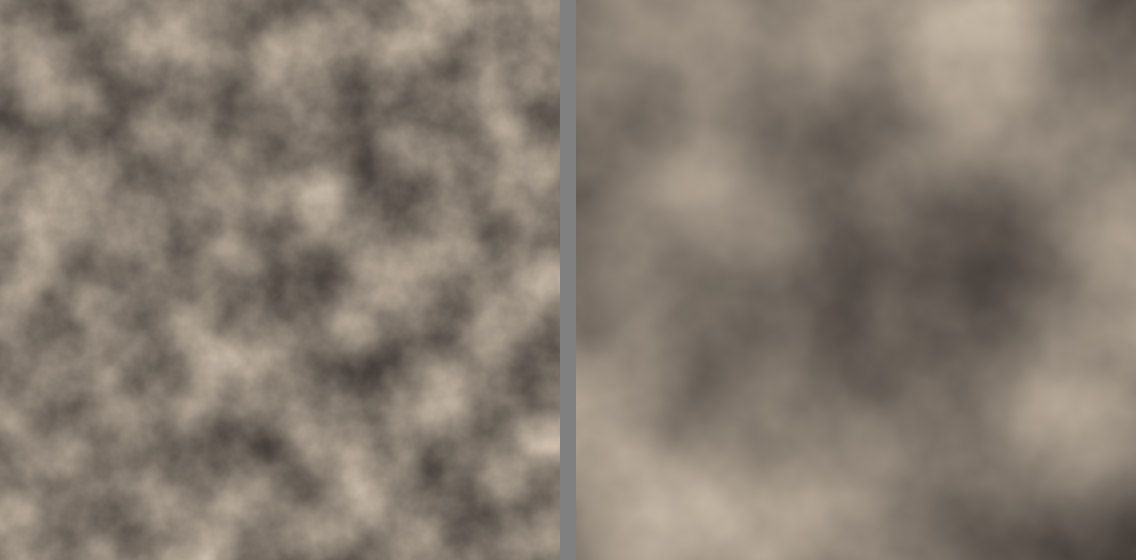
Left, the full canvas; right, a detail of the centre.
Give the GLSL for this texture, as a Shadertoy shader.

```glsl
// Soft mottled stone: cloudy blobs in warm grey, from dark umber to pale sand.
// Five octaves of gradient noise are summed, each twice as fine and weaker
// than the last, and the sum blends between two tones.

const float BLOBS_ACROSS = 7.0;
const int OCTAVES = 5;
const float OCTAVE_GAIN = 0.45;
const float CONTRAST = 0.95;
const vec3 DARK_UMBER = vec3(0.18, 0.16, 0.15);
const vec3 PALE_SAND = vec3(0.855, 0.795, 0.715);

// Integer hash of a lattice cell, from 0 to 1
float hashCell(ivec2 cell, uint seed) {
    uint h = uint(cell.x) * 1597334677u ^ uint(cell.y) * 3812015801u;
    h ^= seed * 2654435769u;
    h = (h ^ (h >> 16)) * 2146121005u;
    h = (h ^ (h >> 15)) * 2221713035u;
    h ^= h >> 16;
    return float(h >> 8) / 16777215.0;
}

// Slope of a lattice point in a random direction, at an offset from it
float cornerRamp(ivec2 cell, vec2 offset, uint seed) {
    float angle = 6.28319 * hashCell(cell, seed);
    return dot(vec2(cos(angle), sin(angle)), offset);
}

// Random ramps blended between lattice points, centred on zero
float gradientNoise(vec2 p, uint seed) {
    ivec2 cell = ivec2(floor(p));
    vec2 f = fract(p);
    vec2 w = f * f * f * (f * (f * 6.0 - 15.0) + 10.0);
    float bottom = mix(cornerRamp(cell, f, seed),
                       cornerRamp(cell + ivec2(1, 0), f - vec2(1.0, 0.0), seed), w.x);
    float top = mix(cornerRamp(cell + ivec2(0, 1), f - vec2(0.0, 1.0), seed),
                    cornerRamp(cell + ivec2(1, 1), f - vec2(1.0, 1.0), seed), w.x);
    return mix(bottom, top, w.y);
}

// Weighted mean of octaves, centred on zero
float fractalNoise(vec2 p, int octaves, float gain) {
    float sum = 0.0;
    float total = 0.0;
    float amplitude = 1.0;
    for (int i = 0; i < octaves; i++) {
        sum += amplitude * gradientNoise(p, uint(i + 1));
        total += amplitude;
        amplitude *= gain;
        p = p * 2.0 + vec2(0.37, 0.61);
    }
    return sum / total;
}

void mainImage(out vec4 fragColor, in vec2 fragCoord) {
    vec2 uv = fragCoord / iResolution.y;
    float clouds = fractalNoise(uv * BLOBS_ACROSS, OCTAVES, OCTAVE_GAIN);
    float tone = clamp(0.5 + CONTRAST * clouds, 0.0, 1.0);
    fragColor = vec4(mix(DARK_UMBER, PALE_SAND, tone), 1.0);
}
```
